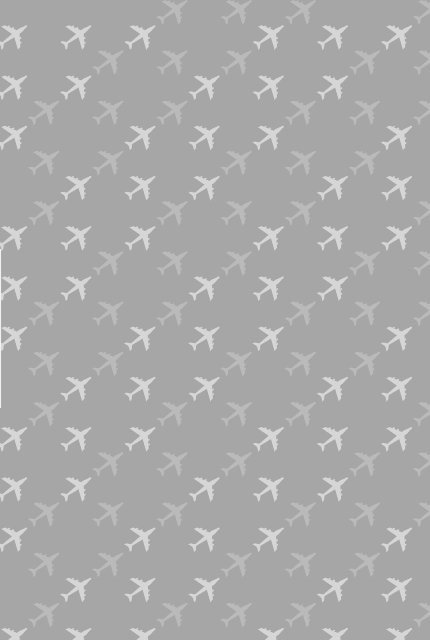
Write a WebGL 2 fragment shader that draws this pattern.

```glsl
#version 300 es
precision highp float;

uniform vec2 u_resolution;
out vec4 fragColor;

// Lengths are fractions of the canvas width, measured from the top left
#define PITCH vec2(0.1492, 0.1168)
#define ORIGIN vec2(0.0300, 0.0849)
#define PLANE_UNIT 0.001292
#define HEADING vec2(0.811, 0.585)
#define GROUND vec3(0.65)
#define FAINT vec3(0.73)
#define BRIGHT vec3(0.84)
#define SLIVER vec3(0.94)

float segmentDistance(vec2 p, vec2 a, vec2 b) {
  vec2 ab = b - a;
  return length(p - a - ab * clamp(dot(p - a, ab) / dot(ab, ab), 0.0, 1.0));
}

// Signed distance to a convex or concave quadrilateral
float quadDistance(vec2 p, vec2 a, vec2 b, vec2 c, vec2 d) {
  vec2 v[4] = vec2[4](a, b, c, d);
  float dist = 1e6;
  float side = 1.0;
  for (int i = 0; i < 4; i++) {
    vec2 s = v[i];
    vec2 e = v[(i + 1) % 4];
    dist = min(dist, segmentDistance(p, s, e));
    if ((s.y > p.y) != (e.y > p.y) &&
        p.x < s.x + (e.x - s.x) * (p.y - s.y) / (e.y - s.y)) side = -side;
  }
  return side * dist;
}

// Airplane seen from above, with the nose along HEADING
float planeDistance(vec2 p) {
  vec2 q = vec2(dot(p, HEADING), dot(p, vec2(-HEADING.y, HEADING.x)) - 1.0);

  // Fuselage, slim at the tail and pointed at the nose
  float h = clamp((q.x + 26.0) / 56.0, 0.0, 1.0);
  float radius = mix(1.8, 4.0, smoothstep(0.0, 0.65, h)) - 2.2 * smoothstep(0.75, 1.0, h);
  float d = length(q - vec2(-26.0 + 56.0 * h, 0.0)) - radius;

  // Swept wings and tail fins, mirrored about the fuselage
  q.y = abs(q.y);
  d = min(d, quadDistance(q, vec2(15.0, 0.0), vec2(0.0, 24.0), vec2(-6.5, 25.5), vec2(2.5, 0.0)));
  d = min(d, quadDistance(q, vec2(-19.0, 0.0), vec2(-26.5, 8.0), vec2(-30.5, 8.5), vec2(-27.0, 0.0)));

  // Engines
  d = min(d, segmentDistance(q, vec2(6.0, 11.0), vec2(9.5, 11.0)) - 1.6);
  return min(d, segmentDistance(q, vec2(1.5, 18.0), vec2(5.0, 18.0)) - 1.5);
}

// One lattice of planes; every fourth site along a row is empty
float planeLayer(vec2 p, vec2 origin, float gap, float pixel) {
  vec2 grid = (p - origin) / PITCH;
  vec2 site = floor(grid + 0.5);
  vec2 local = (grid - site) * PITCH * vec2(1.0, -1.0) / PLANE_UNIT;
  float d = planeDistance(local) * PLANE_UNIT;
  float filled = step(0.5, abs(mod(site.x + site.y + 0.5, 4.0) - gap - 0.5));
  return filled * (1.0 - smoothstep(-0.6 * pixel, 0.6 * pixel, d));
}

void main() {
  float pixel = 1.0 / u_resolution.x;
  vec2 p = vec2(gl_FragCoord.x, u_resolution.y - gl_FragCoord.y) * pixel;

  float bright = planeLayer(p, ORIGIN, 3.0, pixel);
  float faint = planeLayer(p, ORIGIN + PITCH * vec2(0.5, -0.5), 1.0, pixel);

  // The faint site in the top left corner is bare
  faint *= step(0.06, max(p.x - 0.12, p.y));

  vec3 color = mix(GROUND, FAINT, faint);
  color = mix(color, BRIGHT, bright);

  // Pale worn sliver on the left edge
  float worn = step(0.579, p.y) * step(p.y, 0.949);
  worn *= 1.0 - smoothstep(0.0015, 0.0015 + pixel, p.x);
  color = mix(color, SLIVER, worn);

  fragColor = vec4(color, 1.0);
}
```
